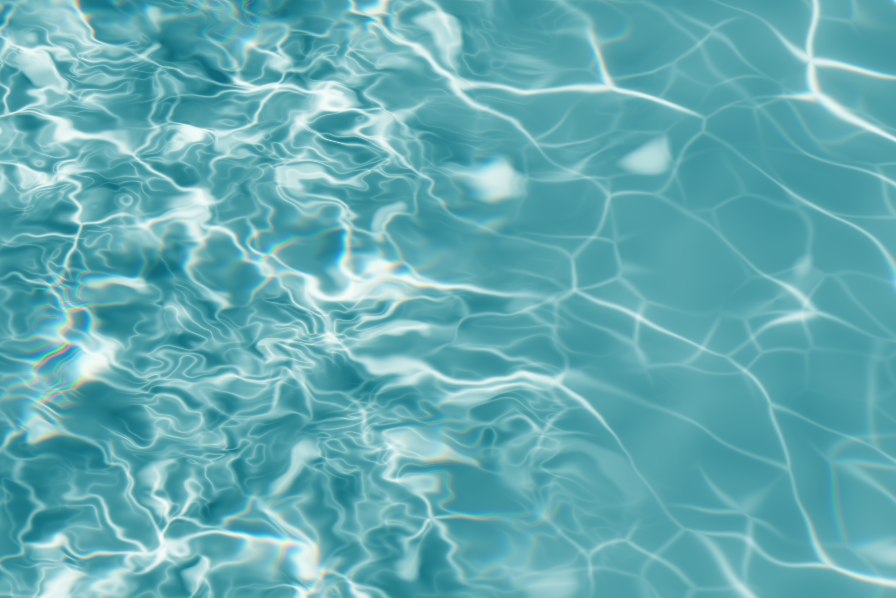
Write a Shadertoy shader that draws this texture.

```glsl
#define DEEP vec3(0.07, 0.42, 0.48)
#define FOAM vec3(0.98, 1.0, 0.99)
#define WEB_SCALE vec2(3.0, 4.2)
#define FINE_SCALE vec2(7.0, 10.0)
#define RIPPLE_SCALE vec2(11.0, 18.0)
#define GLINT_SCALE vec2(22.0, 38.0)
#define SWELL 0.13
#define CHOP 0.055
#define LINE_WIDTH 0.045
#define FRINGE 0.007

vec2 hash2(vec2 p) {
    vec3 q = fract(p.xyx * vec3(0.1031, 0.1030, 0.0973));
    q += dot(q, q.yzx + 33.33);
    return fract((q.xx + q.yz) * q.zy);
}

float cornerSlope(vec2 cell, vec2 f, vec2 corner) {
    return dot(hash2(cell + corner) * 2.0 - 1.0, f - corner);
}

// Gradient noise, centred on zero
float noise(vec2 p) {
    vec2 i = floor(p), f = fract(p);
    vec2 u = f * f * f * (f * (f * 6.0 - 15.0) + 10.0);
    float low = mix(cornerSlope(i, f, vec2(0, 0)), cornerSlope(i, f, vec2(1, 0)), u.x);
    float high = mix(cornerSlope(i, f, vec2(0, 1)), cornerSlope(i, f, vec2(1, 1)), u.x);
    return mix(low, high, u.y);
}

vec2 noise2(vec2 p) {
    return vec2(noise(p), noise(p + vec2(37.2, 17.9)));
}

// Gap between the two nearest cell centres: zero along the cell borders
float cellBorder(vec2 p) {
    vec2 i = floor(p), f = fract(p);
    float nearest = 8.0, second = 8.0;
    for (int y = -1; y <= 1; y++)
    for (int x = -1; x <= 1; x++) {
        vec2 cell = vec2(x, y);
        float d = length(cell + hash2(i + cell) - f);
        second = min(second, max(nearest, d));
        nearest = min(nearest, d);
    }
    return second - nearest;
}

// Sharp bright core with a soft halo
float glowLine(float d, float width) {
    float soft = width + 0.25 * min(fwidth(d), 0.2);
    return 0.72 * exp(-d * d / (soft * soft)) + 0.22 * exp(-d / (4.0 * width));
}

float waterLight(vec2 p, float chop) {
    // Refraction: slow swell everywhere, short ripples where it is choppy
    vec2 q = p + SWELL * noise2(p * 2.3) + 0.06 * noise2(p * 6.5 + 9.0);
    q += mix(0.2, 1.0, chop) * CHOP * noise2(p * vec2(10.0, 16.0));
    q += chop * 0.5 * CHOP * noise2(p * vec2(22.0, 36.0) + 5.0);
    vec2 slanted = vec2(q.x, q.y + 0.35 * q.x);

    // Body of the water
    float light = mix(0.25, 0.10, chop);
    light += 0.09 * noise(q * 3.0 + 21.0) + 0.10 * noise(q * vec2(7.0, 10.0));
    light += 0.34 * chop * noise(q * vec2(11.0, 17.0) + 3.0);

    // Caustic nets, strong in some stretches and faint in others
    float strength = smoothstep(-0.2, 0.36, noise(slanted * vec2(3.2, 4.0) + 4.0));
    float thickness = LINE_WIDTH * (0.6 + 0.7 * strength * strength);
    light += (0.12 + 0.8 * strength) * glowLine(cellBorder(slanted * WEB_SCALE + 11.0), thickness);
    float fineStrength = smoothstep(-0.2, 0.35, noise(p * 5.0 + 31.0));
    light += mix(0.24, 0.75, chop) * fineStrength
           * glowLine(cellBorder(q * FINE_SCALE + 2.0), 1.6 * LINE_WIDTH);

    // Glassy ripple contours, with finer glints on top
    vec2 streak = vec2(p.x - 0.6 * p.y, p.y) * vec2(5.0, 4.0);
    float gate = smoothstep(-0.22, 0.3, noise(streak + 14.0));
    float ripple = abs(noise(q * RIPPLE_SCALE + 7.0));
    light += 0.46 * chop * gate * exp(-ripple * 12.0);
    float glint = abs(noise(q * GLINT_SCALE + 27.0));
    float glintGate = smoothstep(-0.15, 0.3, noise(streak * 1.3 + 61.0));
    light += 0.42 * chop * glintGate * exp(-glint * 9.0);

    // White patches of reflected sky
    light += 0.5 * chop * smoothstep(0.2, 0.42, noise(q * vec2(9.0, 13.0) + 40.0));
    light += 0.5 * smoothstep(0.4, 0.52, noise(q * vec2(5.0, 5.5) + 53.0));
    return light;
}

void mainImage(out vec4 fragColor, in vec2 fragCoord) {
    vec2 uv = fragCoord / iResolution.y;

    // Choppy on the left, calm on the right; finer towards the top
    float chop = 1.0 - smoothstep(0.45, 1.15, uv.x + 0.3 * noise(uv * 2.0 + 6.0));
    vec2 p = uv * (1.0 + 0.2 * uv.y);

    // Dispersion: each channel sees a slightly shifted bed
    float spread = FRINGE * (0.15 + smoothstep(0.0, 0.4, noise(uv * 4.5 + 18.0)));
    vec3 light;
    for (int channel = 0; channel < 3; channel++) {
        vec2 shift = spread * float(channel - 1) * vec2(0.8, -0.6);
        light[channel] = waterLight(p + shift, chop);
    }

    // Roll off the highlights, then let red rise later than green and blue
    light = max(light, 0.0);
    light /= pow(1.0 + pow(light, vec3(4.0)), vec3(0.25));
    vec3 tint = pow(light, vec3(1.0, 0.78, 0.79));
    fragColor = vec4(mix(DEEP, FOAM, tint), 1.0);
}
```
